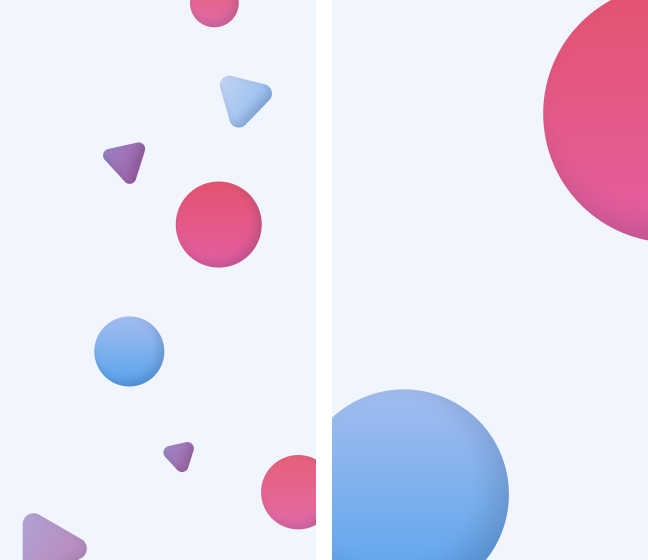
Left, the full canvas; right, a detail of the centre.
Give the GLSL for this background, as a Shadertoy shader.

```glsl
// Pale backdrop with scattered gradient discs and rounded triangles, softly shaded at the lower right.

const vec3 BACKDROP = vec3(0.942, 0.961, 0.995);

// Gradient start and end colours: pink, blue, pale blue, purple.
const vec3 GRADIENT_START[4] = vec3[4](
    vec3(0.895, 0.325, 0.43), vec3(0.635, 0.74, 0.94),
    vec3(0.75, 0.82, 0.95), vec3(0.60, 0.50, 0.755));
const vec3 GRADIENT_END[4] = vec3[4](
    vec3(0.89, 0.37, 0.635), vec3(0.34, 0.64, 0.925),
    vec3(0.57, 0.75, 0.94), vec3(0.645, 0.375, 0.65));

const vec2 DISC_DIRECTION = vec2(0.0, -1.0);
const vec2 TRIANGLE_DIRECTION = vec2(0.86, -0.51);

const vec3 SHADE_COLOUR = vec3(0.12, 0.14, 0.28);
const vec2 SHADE_OFFSET = vec2(-0.008, 0.008);
const float SHADE_BLUR = 0.018;
const float SHADE_STRENGTH = 0.2;

// Centre xy, triangle half side (0 makes a disc), rounding radius; in canvas heights.
const int SHAPE_COUNT = 8;
const vec4 SHAPE[SHAPE_COUNT] = vec4[SHAPE_COUNT](
    vec4(0.3828, 0.9948, 0.0, 0.0436),
    vec4(0.3906, 0.5990, 0.0, 0.0768),
    vec4(0.5326, 0.1211, 0.0, 0.0664),
    vec4(0.2309, 0.3724, 0.0, 0.0625),
    vec4(0.4349, 0.8233, 0.0305, 0.0169),
    vec4(0.2249, 0.7133, 0.0265, 0.0117),
    vec4(0.3210, 0.1866, 0.0158, 0.0117),
    vec4(0.0852, 0.0204, 0.0436, 0.0195));

// Tilt in degrees, gradient index, opacity.
const vec3 STYLE[SHAPE_COUNT] = vec3[SHAPE_COUNT](
    vec3(0.0, 0.0, 0.92), vec3(0.0, 0.0, 1.0),
    vec3(0.0, 0.0, 0.92), vec3(0.0, 1.0, 1.0),
    vec3(46.0, 2.0, 1.0), vec3(-47.5, 3.0, 1.0),
    vec3(-47.5, 3.0, 0.95), vec3(30.0, 3.0, 0.72));

vec2 rotate(vec2 p, float angle) {
    float c = cos(angle), s = sin(angle);
    return vec2(c * p.x - s * p.y, s * p.x + c * p.y);
}

// Signed distance to an upright equilateral triangle with rounded corners.
float roundedTriangle(vec2 p, float halfSide, float rounding) {
    const float k = sqrt(3.0);
    p = vec2(abs(p.x) - halfSide, p.y + halfSide / k);
    if (p.x + k * p.y > 0.0) p = vec2(p.x - k * p.y, -k * p.x - p.y) * 0.5;
    p.x -= clamp(p.x, -2.0 * halfSide, 0.0);
    return -length(p) * sign(p.y) - rounding;
}

void mainImage(out vec4 fragColor, in vec2 fragCoord) {
    float pixel = 1.0 / iResolution.y;
    vec2 uv = fragCoord * pixel;
    vec3 colour = BACKDROP;

    for (int i = 0; i < SHAPE_COUNT; i++) {
        vec4 shape = SHAPE[i];
        vec3 style = STYLE[i];
        vec2 p = uv - shape.xy;
        float tilt = -radians(style.x);
        float dist = roundedTriangle(rotate(p, tilt), shape.z, shape.w);

        // Linear gradient across the shape
        vec2 direction = shape.z > 0.0 ? TRIANGLE_DIRECTION : DISC_DIRECTION;
        float extent = shape.z + shape.w;
        float t = clamp(0.5 + 0.5 * dot(p, direction) / extent, 0.0, 1.0);
        int hue = int(style.y);
        vec3 fill = mix(GRADIENT_START[hue], GRADIENT_END[hue], t);

        // Inner shadow from the same outline shifted up and left
        float shifted = roundedTriangle(rotate(p - SHADE_OFFSET, tilt), shape.z, shape.w);
        float shade = smoothstep(-SHADE_BLUR, SHADE_BLUR, shifted);
        fill = mix(fill, SHADE_COLOUR, SHADE_STRENGTH * shade);

        // Antialiased coverage
        float coverage = clamp(0.5 - dist / pixel, 0.0, 1.0);
        colour = mix(colour, fill, coverage * style.z);
    }

    fragColor = vec4(colour, 1.0);
}
```
